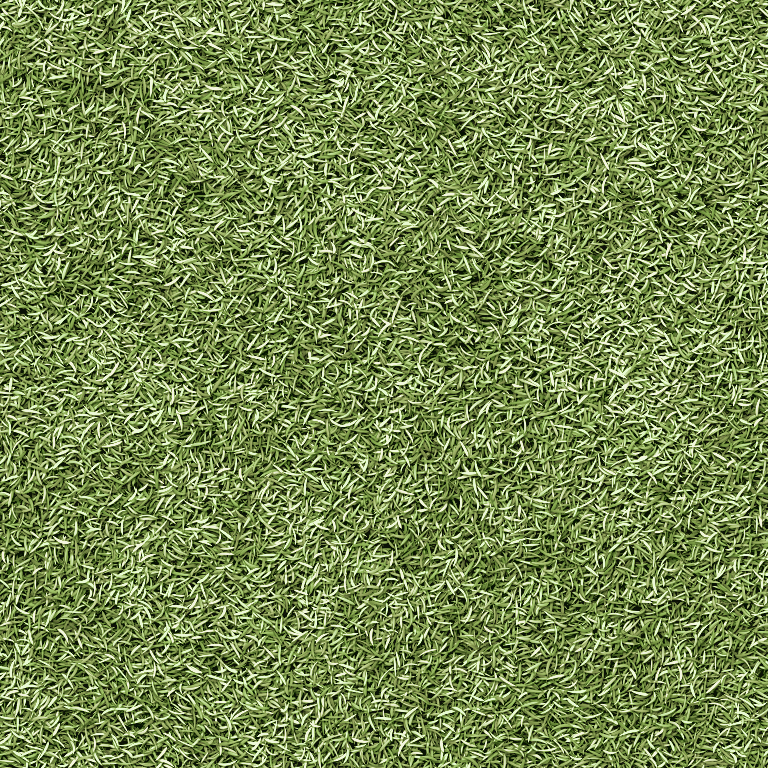
Reproduce this texture procedurally as a WebGL 2 fragment shader.

```glsl
#version 300 es
precision highp float;

uniform vec2 u_resolution;
out vec4 fragColor;

// Blade layout, in canvas units
const int LAYERS = 12;
const float CELLS = 70.0;
const float DENSITY = 0.88;
const float HALF_LENGTH_MIN = 0.0075;
const float HALF_LENGTH_MAX = 0.0140;
const float HALF_WIDTH_MIN = 0.0009;
const float HALF_WIDTH_MAX = 0.0018;
const float BEND = 0.0065;

// Growth direction, in radians
const float LEAN = 0.4;
const float FLOW_SWING = 1.6;
const float ANGLE_SPREAD = 2.6;
const float FLOW_SCALE = 7.0;

// Light, on a tone scale from 0 (soil) to 1 (sunlit tip)
const float SOIL_TONE = 0.04;
const float LOW_TONE = 0.20;
const float HIGH_TONE = 0.75;
const float TONE_SPREAD = 0.52;
const float TIP_LIGHT = 0.10;
const float SIDE_LIGHT = 0.05;
const float SHADOW = 0.42;
const float SHADOW_REACH = 0.0026;
const vec2 SHADOW_OFFSET = vec2(0.0006, -0.0012);
const float CONTRAST = 1.45;
const float TONE_PIVOT = 0.40;
const float TONE_MEAN = 0.51;
const float PATCH_SCALE = 8.0;
const float PATCH_CONTRAST = 0.16;
const float CLUMP_SCALE = 27.0;
const float CLUMP_CONTRAST = 0.22;
const vec3 HUE_SHIFT = vec3(-0.06, 0.02, -0.06);

// Tone ramp: colour and the tone at which it is reached
const int STOPS = 7;
const vec3 RAMP[STOPS] = vec3[STOPS](
    vec3(0.04, 0.07, 0.02), vec3(0.20, 0.27, 0.08), vec3(0.37, 0.44, 0.21),
    vec3(0.50, 0.59, 0.29), vec3(0.66, 0.75, 0.44), vec3(0.81, 0.88, 0.67),
    vec3(0.94, 0.97, 0.86));
const float RAMP_TONE[STOPS] = float[STOPS](0.03, 0.14, 0.325, 0.54, 0.765, 0.94, 1.08);

// Integer hash giving three values in 0..1
vec3 hash3(ivec3 key) {
    uvec3 v = uvec3(key) * 1664525u + 1013904u;
    v.x += v.y * v.z; v.y += v.z * v.x; v.z += v.x * v.y;
    v ^= v >> 16u;
    v.x += v.y * v.z; v.y += v.z * v.x; v.z += v.x * v.y;
    return vec3(v >> 8u) / 16777216.0;
}

float valueNoise(vec2 p, int seed) {
    ivec2 i = ivec2(floor(p));
    vec2 f = fract(p);
    f = f * f * (3.0 - 2.0 * f);
    float a = hash3(ivec3(i, seed)).x;
    float b = hash3(ivec3(i + ivec2(1, 0), seed)).x;
    float c = hash3(ivec3(i + ivec2(0, 1), seed)).x;
    float d = hash3(ivec3(i + ivec2(1, 1), seed)).x;
    return mix(mix(a, b, f.x), mix(c, d, f.x), f.y);
}

// x: signed distance, y: position along the blade, z: position across it
vec3 bladeField(vec2 p, vec2 axis, float halfLength, float halfWidth, float bend) {
    vec2 q = vec2(dot(p, axis), dot(p, vec2(-axis.y, axis.x)));
    float along = clamp(q.x / halfLength, -1.0, 1.0);
    float across = q.y - bend * (along * along - 0.4);
    float width = halfWidth * (1.0 - along * along * along * along) * (1.0 - 0.3 * along);
    float overshoot = max(abs(q.x) - halfLength, 0.0);
    float dist = length(vec2(overshoot, across)) - width;
    return vec3(dist, along, clamp(across / halfWidth, -1.0, 1.0));
}

vec3 rampColor(float tone) {
    vec3 color = RAMP[0];
    for (int i = 1; i < STOPS; i++) {
        float t = (tone - RAMP_TONE[i - 1]) / (RAMP_TONE[i] - RAMP_TONE[i - 1]);
        color = mix(color, RAMP[i], clamp(t, 0.0, 1.0));
    }
    return color;
}

void main() {
    float side = min(u_resolution.x, u_resolution.y);
    vec2 uv = gl_FragCoord.xy / side;
    float edge = 0.6 / side;
    float flow = LEAN + FLOW_SWING * (valueNoise(uv * FLOW_SCALE, 101) - 0.5);
    float tone = SOIL_TONE;
    float hue = 0.0;

    // Stack blades from the soil upwards
    for (int layer = 0; layer < LAYERS; layer++) {
        float height = float(layer) / float(LAYERS - 1);
        vec2 p = uv * CELLS + hash3(ivec3(layer, 7, 53)).xy * 40.0;
        ivec2 home = ivec2(floor(p));
        for (int n = 0; n < 9; n++) {
            ivec2 cell = home + ivec2(n % 3 - 1, n / 3 - 1);
            vec3 place = hash3(ivec3(cell, layer));
            if (place.z > DENSITY) continue;
            vec3 shape = hash3(ivec3(cell, layer + 200));
            vec3 look = hash3(ivec3(cell, layer + 400));

            vec2 offset = (p - vec2(cell) - place.xy) / CELLS;
            float angle = flow + (shape.x - 0.5) * ANGLE_SPREAD;
            vec2 axis = vec2(cos(angle), sin(angle)) * (look.z < 0.5 ? -1.0 : 1.0);
            float halfLength = mix(HALF_LENGTH_MIN, HALF_LENGTH_MAX, shape.y);
            float halfWidth = mix(HALF_WIDTH_MIN, HALF_WIDTH_MAX, look.y);
            float bend = (shape.z - 0.5) * BEND;

            // Darken what lies below, then cover it
            float shade = bladeField(offset - SHADOW_OFFSET, axis, halfLength, halfWidth, bend).x;
            tone *= 1.0 - SHADOW * (1.0 - smoothstep(0.0, SHADOW_REACH, shade));
            vec3 blade = bladeField(offset, axis, halfLength, halfWidth, bend);
            float cover = 1.0 - smoothstep(-edge, edge, blade.x);
            float bladeTone = mix(LOW_TONE, HIGH_TONE, height) + (look.x - 0.5) * TONE_SPREAD
                + blade.y * TIP_LIGHT + blade.z * SIDE_LIGHT * sign(axis.x);
            tone = mix(tone, bladeTone, cover);
            hue = mix(hue, fract(look.x * 17.0) - 0.4, cover);
        }
    }

    // Broad patches and small clumps, then overall contrast
    tone *= 1.0 + PATCH_CONTRAST * (valueNoise(uv * PATCH_SCALE, 102) - 0.5)
        + CLUMP_CONTRAST * (valueNoise(uv * CLUMP_SCALE, 103) - 0.5);
    tone = (tone - TONE_PIVOT) * CONTRAST + TONE_MEAN;
    fragColor = vec4(clamp(rampColor(tone) + hue * HUE_SHIFT, 0.0, 1.0), 1.0);
}
```
